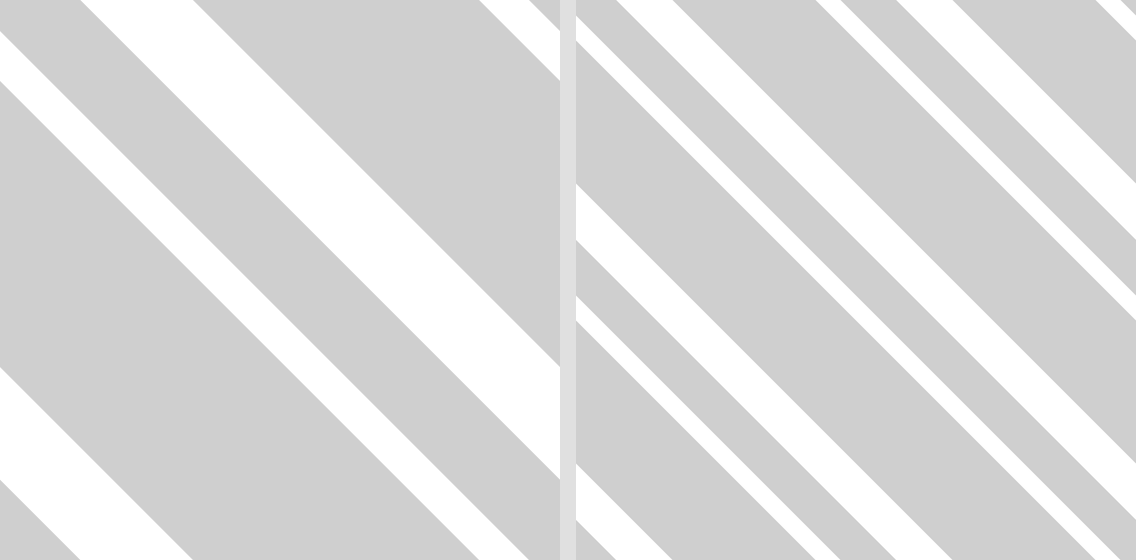
Left: one tile. Right: repeated 2 by 2.
Give the GLSL for this pattern, as a WebGL 2 fragment shader.

```glsl
#version 300 es
precision highp float;
// Diagonal stripes: one wide and one narrow white band per repeat on light grey, tiling seamlessly.

#define REPEATS 1.0
#define WIDE_CENTER 0.244
#define WIDE_WIDTH 0.201
#define NARROW_CENTER 0.900
#define NARROW_WIDTH 0.089
#define GROUND_COLOR vec3(0.81)
#define STRIPE_COLOR vec3(1.0)

uniform vec2 u_resolution;
out vec4 fragColor;

// Coverage of a band in a phase that wraps at 1, with edges softened over one pixel.
float band(float phase, float center, float width, float pixel) {
    float fromCenter = abs(fract(phase - center + 0.5) - 0.5);
    return clamp((0.5 * width - fromCenter) / pixel + 0.5, 0.0, 1.0);
}

void main() {
    vec2 uv = gl_FragCoord.xy / u_resolution;

    // The phase is constant along lines falling to the right.
    float phase = (uv.x + uv.y) * REPEATS;
    float pixel = length(1.0 / u_resolution) * REPEATS;

    float wide = band(phase, WIDE_CENTER, WIDE_WIDTH, pixel);
    float narrow = band(phase, NARROW_CENTER, NARROW_WIDTH, pixel);

    fragColor = vec4(mix(GROUND_COLOR, STRIPE_COLOR, max(wide, narrow)), 1.0);
}
```
